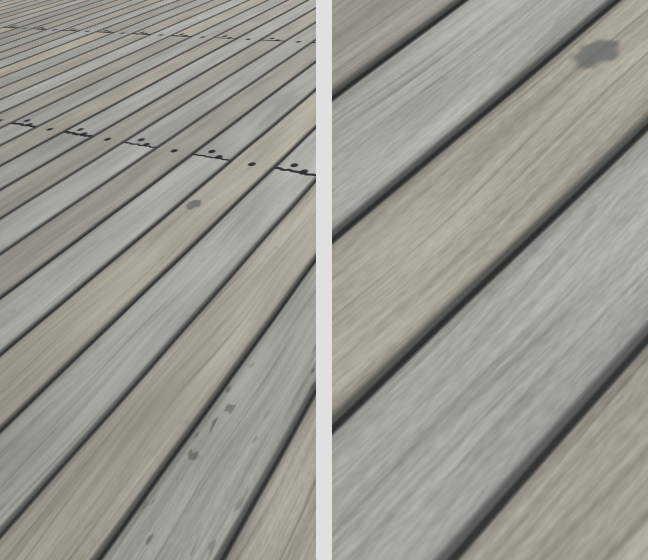
Left: the whole. Right: its middle third, enlarged.
A Shadertoy shader for this texture:

```glsl
const float PLANK_VANISH_X = 1.12;    // where the plank edges converge
const float JOINT_VANISH_X = -1.354;  // where the joint rows converge
const float HORIZON = 1.1758;
const float HORIZON_TILT = 0.1163;
const vec2 DECK_SCALE = vec2(5.056, 3.0);
const float FIRST_ROW = 10.38;        // joint rows, in plank widths
const float ROW_SPACING = 7.74;
const float GAP_HALF = 0.043;
const float CORE_HALF = 0.021;
const float JOINT_HALF = 0.04;
const float BOLT_RADIUS = 0.075;
const float WORN_PLANK = 3.0;
const vec2 STAIN_AT = vec2(6.74, 8.78);
const vec3 PALE_WOOD = vec3(0.71, 0.71, 0.69);
const vec3 GREY_WOOD = vec3(0.52, 0.52, 0.50);
const vec3 WARM_TINT = vec3(1.03, 0.99, 0.94);
const vec3 GAP_SIDE = vec3(0.31, 0.32, 0.31);
const vec3 GAP_CORE = vec3(0.16, 0.165, 0.165);
const vec3 STAIN_COLOR = vec3(0.38, 0.39, 0.39);

float hash(vec2 p) {
    vec3 q = fract(p.xyx * vec3(0.1031, 0.1030, 0.0973));
    q += dot(q, q.yzx + 33.33);
    return fract((q.x + q.y) * q.z);
}

float cornerSlope(vec2 cell, vec2 offset) {
    float angle = 6.2832 * hash(cell);
    return dot(vec2(cos(angle), sin(angle)), offset);
}

float gradientNoise(vec2 p) {
    vec2 i = floor(p), f = p - i;
    vec2 s = f * f * f * (f * (f * 6.0 - 15.0) + 10.0);
    vec2 e = vec2(1.0, 0.0);
    float low = mix(cornerSlope(i, f), cornerSlope(i + e, f - e), s.x);
    float high = mix(cornerSlope(i + e.yx, f - e.yx), cornerSlope(i + 1.0, f - 1.0), s.x);
    return mix(low, high, s.y);
}

// Noise that fades out once its detail is finer than a pixel
float fadedNoise(vec2 p, vec2 freq, vec2 pixel) {
    vec2 fine = freq * pixel;
    return gradientNoise(p * freq) * (1.0 - smoothstep(0.35, 1.1, max(fine.x, fine.y)));
}

// Share of a pixel covered by a band around zero distance
float coverage(float dist, float halfWidth, float pixel) {
    return clamp((halfWidth + 0.5 * pixel - dist) / pixel, 0.0, min(1.0, 2.0 * halfWidth / pixel));
}

vec3 woodColor(vec2 deck, vec2 pixel, float plank, float section, vec2 uv) {
    float seed = hash(vec2(plank, section) + 17.0);
    vec2 p = deck + vec2(0.0, seed * 61.0);
    float warp = gradientNoise(p * vec2(2.0, 0.5));
    vec2 g = p + vec2(0.12 * warp, 0.0);
    float grain = 0.30 * fadedNoise(g, vec2(34.0, 1.3), pixel)
                + 0.34 * fadedNoise(g + 7.0, vec2(15.0, 0.7), pixel)
                + 0.30 * fadedNoise(g + 3.0, vec2(5.0, 0.6), pixel);
    float cracks = smoothstep(0.18, 0.5, fadedNoise(g + 11.0, vec2(22.0, 0.45), pixel));
    float fiber = 0.3 * fadedNoise(p, vec2(48.0, 12.0), pixel);
    float light = 0.52 + 0.28 * (uv.y - 0.5) + 0.55 * (uv.x - 0.28) + 0.42 * (seed - 0.5);
    light += grain + fiber + 0.3 * warp - 0.35 * cracks;

    // Weathered specks, strongest on the worn plank
    float worn = plank == WORN_PLANK ? 1.0 : 0.25 * seed;
    float speck = smoothstep(0.22, 0.45, fadedNoise(p, vec2(13.0, 5.0), pixel))
                * smoothstep(-0.1, 0.3, gradientNoise(p * vec2(3.0, 0.8)));
    light += 0.12 * step(0.9, worn) - 0.8 * worn * speck;

    float warmth = (1.0 - mod(plank, 2.0)) * (0.4 + 0.6 * seed);
    return mix(GREY_WOOD, PALE_WOOD, clamp(light, -0.6, 1.25)) * mix(vec3(1.0), WARM_TINT, warmth);
}

void mainImage(out vec4 fragColor, in vec2 fragCoord) {
    // Perspective: x counts planks, y runs along them
    vec2 uv = fragCoord / iResolution.y;
    float depth = HORIZON - uv.y + HORIZON_TILT * uv.x;
    vec2 deck = DECK_SCALE * vec2(PLANK_VANISH_X - uv.x, uv.x - JOINT_VANISH_X) / depth;
    vec2 pixel = fwidth(deck);
    float plank = floor(deck.x);
    float across = deck.x - plank;

    // Joints alternate between neighbouring planks
    float along = (deck.y - FIRST_ROW) / ROW_SPACING;
    float row = floor(along + 0.5);
    float rowDist = (along - row) * ROW_SPACING;
    float joined = mod(row + plank, 2.0);
    float section = floor((along - 1.0 + mod(plank, 2.0)) * 0.5);
    vec3 color = woodColor(deck, pixel, plank, section, uv);

    // Stain
    vec2 stain = (deck - STAIN_AT) * vec2(1.0, 0.75);
    float stainEdge = length(stain) + 0.07 * gradientNoise(deck * 9.0);
    color = mix(color, STAIN_COLOR, 0.7 * (1.0 - smoothstep(0.08, 0.16, stainEdge)));

    // Butt joints, with ragged ends
    float ragged = 0.05 * gradientNoise(vec2(across * 9.0, plank * 5.3));
    float jointHalf = JOINT_HALF * (0.6 + 0.7 * hash(vec2(plank, row + 5.0)));
    float joint = joined * coverage(abs(rowDist + ragged), jointHalf, pixel.y);
    color = mix(color, GAP_CORE, 0.92 * joint);

    // Bolts: a pair past each joint, a single one between
    vec2 bolt = vec2(across - 0.5, rowDist);
    if (joined > 0.5) bolt = vec2(abs(bolt.x) - 0.15, rowDist - 0.14 - 0.08 * sign(bolt.x));
    float boltMask = coverage(length(bolt), BOLT_RADIUS, max(pixel.x, pixel.y));
    color = mix(color, GAP_CORE, 0.92 * boltMask);

    // Gaps: soft shade, lit side face, dark core
    float gap = floor(deck.x + 0.5);
    float side = deck.x - gap + 0.015 * gradientNoise(vec2(deck.y * 0.8, gap * 3.7));
    float strength = 0.75 + 0.25 * hash(vec2(gap, 3.0));
    color *= 1.0 - 0.14 * (1.0 - smoothstep(0.03, 0.13, abs(side)));
    color = mix(color, GAP_SIDE, strength * coverage(abs(side - 0.012), GAP_HALF, pixel.x + 0.025));
    color = mix(color, GAP_CORE, strength * coverage(abs(side + 0.012), CORE_HALF, pixel.x + 0.012));

    fragColor = vec4(color, 1.0);
}
```
